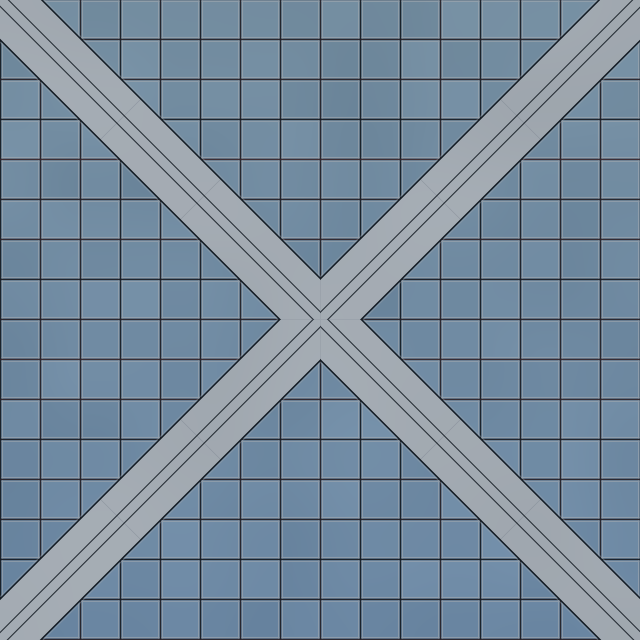
Reproduce this pattern procedurally as a WebGL 1 fragment shader.

```glsl
precision highp float;
// Blue glass tile grid crossed by two diagonal pale metal beams.

uniform vec2 u_resolution;

float hash(vec2 p) {
  return fract(sin(dot(p, vec2(127.1, 311.7))) * 43758.5453);
}

float noise(vec2 p) {
  vec2 i = floor(p);
  vec2 f = fract(p);
  f = f * f * (3.0 - 2.0 * f);
  return mix(mix(hash(i), hash(i + vec2(1.0, 0.0)), f.x),
             mix(hash(i + vec2(0.0, 1.0)), hash(i + 1.0), f.x), f.y);
}

// Soft stroke of a given half width around zero distance
float stroke(float dist, float halfWidth) {
  float aa = 0.6 / min(u_resolution.x, u_resolution.y);
  return 1.0 - smoothstep(halfWidth - aa, halfWidth + aa, abs(dist));
}

vec3 glassTiles(vec2 uv) {
  vec2 cell = floor(uv * 16.0);
  vec2 local = fract(uv * 16.0) - 0.5;
  vec3 color = mix(vec3(0.425, 0.535, 0.645), vec3(0.45, 0.55, 0.625), uv.y);
  color += 0.035 * (hash(cell) - 0.5) + 0.035 * (noise(uv * 7.0) - 0.5);

  // Pale bevels on both sides of the dark joints
  vec2 joint = (0.5 - abs(local)) / 16.0;
  float bevel = max(stroke(joint.x - 0.003, 0.0009),
                    stroke(joint.y - 0.003, 0.0009));
  color = mix(color, vec3(0.66, 0.68, 0.70), 0.55 * bevel);

  // Joints, some with a reddish tint
  vec2 lineId = floor(uv * 16.0 + 0.5);
  vec3 ink = vec3(0.08, 0.11, 0.14);
  vec3 rust = vec3(0.25, 0.17, 0.19);
  vec3 columnInk = mix(ink, rust, 0.5 * hash(vec2(lineId.x, 3.0)));
  vec3 rowInk = mix(ink, rust, 0.9 * hash(vec2(7.0, lineId.y)));
  color = mix(color, columnInk, 0.95 * stroke(joint.x, 0.0012));
  return mix(color, rowInk, 0.95 * stroke(joint.y, 0.0012));
}

vec3 metalBeam(vec2 p, float across, float along) {
  vec3 color = vec3(0.635, 0.665, 0.695) + 0.03 * (noise(p * 6.0 + 20.0) - 0.5);

  // Faint panel seams on the arms, and a mitre at the crossing
  float seam = abs(fract(along * 4.0) - 0.5) / 4.0 * 0.7071;
  float panel = stroke(seam, 0.0006) * step(0.25, along) * step(along, 0.75);
  float mitre = max(stroke(p.x, 0.0006), stroke(p.y, 0.0006));
  color = mix(color, vec3(0.45, 0.48, 0.53), 0.35 * panel + 0.2 * mitre);

  // Twin grooves along the centre of each beam
  float groove = (across - 0.0115) * 0.7071;
  return mix(color, vec3(0.12, 0.15, 0.18), 0.9 * stroke(groove, 0.0009));
}

void main() {
  // The crossing sits slightly right of and above the canvas centre
  vec2 uv = gl_FragCoord.xy / u_resolution - vec2(0.0008, 0.0009);
  vec2 p = uv - 0.5;
  float across = abs(abs(p.x) - abs(p.y));
  float along = abs(p.x) + abs(p.y);
  float edge = (across - 0.0637) * 0.7071;

  // Pale rim where the glass meets the beam
  vec3 color = glassTiles(uv);
  color = mix(color, vec3(0.63, 0.66, 0.69), 0.4 * stroke(edge - 0.0026, 0.0008));
  float aa = 0.6 / min(u_resolution.x, u_resolution.y);
  color = mix(metalBeam(p, across, along), color, smoothstep(-aa, aa, edge));

  // Dark beam outline
  color = mix(color, vec3(0.06, 0.09, 0.12), 0.95 * stroke(edge, 0.0012));
  gl_FragColor = vec4(color, 1.0);
}
```
